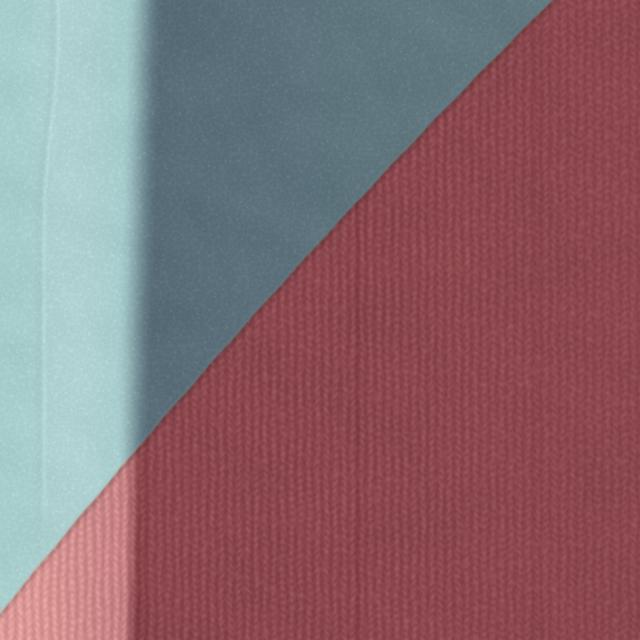
Write a WebGL 1 fragment shader that draws this texture.

```glsl
precision highp float;
// Ribbed red card under smooth blue-grey card, with a soft band of light on the left.
uniform vec2 u_resolution;

const float TAU = 6.2831853;

vec2 hash2(vec2 p) {
  vec3 q = fract(p.xyx * vec3(0.1031, 0.1030, 0.0973));
  q += dot(q, q.yzx + 33.33);
  return fract((q.xx + q.yz) * q.zy);
}

// Cellular noise: distance to the nearest scattered point, about zero-centred.
float cellular(vec2 p) {
  vec2 cell = floor(p);
  vec2 local = fract(p);
  float nearest = 2.0;
  for (int j = -1; j <= 1; j++) {
    for (int i = -1; i <= 1; i++) {
      vec2 offset = vec2(float(i), float(j));
      nearest = min(nearest, length(offset + hash2(cell + offset) - local));
    }
  }
  return nearest - 0.47;
}

// Broad, uneven tone made of layered sines.
float mottle(vec2 p) {
  float sum = 0.0;
  float weight = 0.5;
  for (int i = 0; i < 4; i++) {
    sum += weight * sin(p.x + 1.7 * sin(p.y)) * sin(p.y * 1.3 + p.x * 0.4);
    p = mat2(1.4, 1.1, -1.1, 1.4) * p + 2.3;
    weight *= 0.6;
  }
  return sum;
}

float band(float x, float centre, float width) {
  float d = (x - centre) / width;
  return exp(-d * d);
}

// Signed distance to the slightly bowed cut; positive on the blue side.
float cutDistance(vec2 p) {
  float height = 0.043 + 1.11 * p.x + 0.14 * p.x * (0.862 - p.x);
  float slope = 1.231 - 0.28 * p.x;
  return (p.y - height) / sqrt(1.0 + slope * slope);
}

// Light on the left, with a blurrier boundary towards the top.
float lightAmount(vec2 p, float sharpness) {
  float edge = 0.204 + 0.029 * p.y;
  float blur = mix(0.012, 0.023, smoothstep(0.0, 0.5, p.y)) * sharpness;
  return 1.0 - smoothstep(edge - 1.6 * blur, edge + blur, p.x);
}

vec3 bluePaper(vec2 p, float light) {
  vec3 shade = mix(vec3(0.345, 0.425, 0.47), vec3(0.385, 0.475, 0.505),
                   smoothstep(0.22, 0.75, p.x));
  vec3 lit = mix(vec3(0.65, 0.80, 0.80), vec3(0.69, 0.82, 0.82),
                 band(p.x, 0.11, 0.06));
  vec3 colour = mix(shade, lit, light);

  // Faint crease with a paler right flank.
  float creaseX = 0.069 + 0.022 * smoothstep(0.65, 0.95, p.y);
  float crease = band(p.x, creaseX, 0.003) - 0.6 * band(p.x, creaseX - 0.008, 0.006);
  colour += 0.035 * light * crease * smoothstep(0.1, 0.3, p.y);

  // Paper grain and sparse pale flecks.
  float grain = cellular(p * 150.0);
  float fleck = smoothstep(-0.30, -0.44, cellular(p * 65.0));
  colour += 0.035 * grain + 0.018 * mottle(p * 19.0);
  return colour + 0.035 * fleck * vec3(0.9, 1.0, 1.0);
}

vec3 redCard(vec2 p, float light) {
  vec3 shade = vec3(0.55, 0.285, 0.31);
  vec3 lit = mix(vec3(0.86, 0.60, 0.59), vec3(0.79, 0.52, 0.53),
                 smoothstep(0.02, 0.20, p.x));
  vec3 colour = mix(shade, lit, light);

  // Vertical ribs, broken up by a fine cross weave.
  float wobble = 0.0009 * sin(p.y * 47.0 + 5.0 * sin(p.x * 23.0));
  float rib = sin((p.x + wobble) * TAU * 73.0);
  float weave = sin(p.y * TAU * 95.0 + 2.5 * sin(p.x * 210.0));
  float grain = cellular(p * vec2(145.0, 100.0));
  float ribDepth = mix(0.034, 0.052, light) * (1.0 - 0.4 * smoothstep(0.55, 1.0, p.x));
  colour += ribDepth * rib * (0.8 + 0.25 * weave) * vec3(1.0, 0.9, 0.85);
  colour += 0.010 * weave + 0.055 * grain;
  colour += 0.014 * mottle(p * 16.0) * vec3(1.0, 0.6, 0.6);

  // Long darker seams running with the ribs.
  float seams = band(p.x, 0.56, 0.006) + 0.7 * band(p.x, 0.838, 0.005);
  return colour - 0.02 * seams - 0.025 * band(p.x, 0.218, 0.012) * (1.0 - light);
}

void main() {
  vec2 p = gl_FragCoord.xy / u_resolution;
  float pixel = 1.0 / min(u_resolution.x, u_resolution.y);
  float cut = cutDistance(p) + 0.0006 * sin(p.x * 90.0);

  float blueLight = lightAmount(p, 1.0);
  float redLight = lightAmount(p, 0.8);
  vec3 blue = bluePaper(p, blueLight);
  vec3 red = redCard(p, redLight);

  // Thin contact shadow below the cut and a warm rim along it.
  red *= 1.0 - 0.12 * band(cut, -0.004, 0.004);
  float softness = 0.001 + pixel;
  vec3 colour = mix(red, blue, smoothstep(-softness, softness, cut));
  vec3 rim = mix(vec3(0.47, 0.45, 0.44), vec3(0.76, 0.75, 0.70), blueLight);
  colour = mix(colour, rim, 0.5 * band(cut, 0.001, 0.002));

  gl_FragColor = vec4(clamp(colour, 0.0, 1.0), 1.0);
}
```
